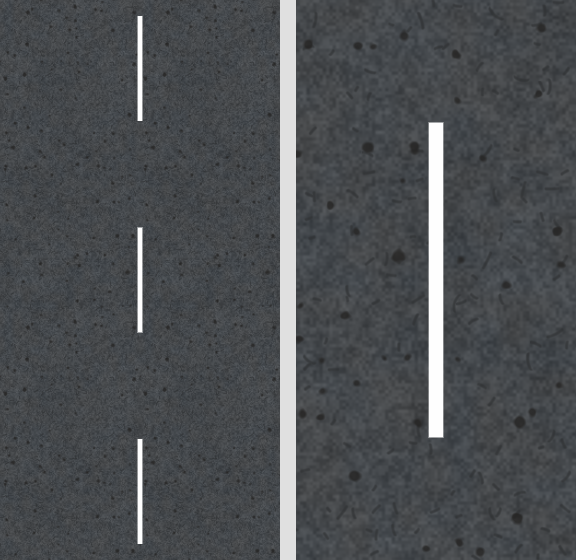
Left, the full canvas; right, a detail of the centre.
Write a Shadertoy shader that draws this pattern.

```glsl
// Dark asphalt road seen from above, with three white dashes down its centre.
// Asphalt is layered, tileable value noise plus hashed pits and short curved
// cracks; the dashes are a repeated box distance. Unit: one canvas width.

const vec2  DASH_HALF   = vec2(0.0088, 0.1875);
const float DASH_PERIOD = 0.7552;
const vec2  TILE        = vec2(0.5, 1.125);   // asphalt repeat; grids use multiples of 8
const vec3  PAINT       = vec3(0.995);
const vec3  ASPHALT     = vec3(0.273, 0.286, 0.299);
const vec3  PIT_COLOUR  = vec3(0.135, 0.130, 0.125);
const vec3  CRACK_COLOUR = vec3(0.185, 0.193, 0.200);
const float GRAIN       = 0.075;
const float GRIT        = 0.050;
const float MOTTLE      = 0.028;
const float BROAD       = 0.018;
const float SEAM_HEIGHT = 0.927;
const float SEAM_DEPTH  = 0.010;

float hash(vec2 p) {
    vec3 q = fract(vec3(p.xyx) * 0.1031);
    q += dot(q, q.yzx + 33.33);
    return fract((q.x + q.y) * q.z);
}

// Hash of a lattice cell, wrapped so the asphalt tiles
float cellHash(vec2 cell, float freq, float seed) {
    return hash(mod(cell, TILE * freq) + seed * 17.3);
}

float noise(vec2 p, float freq, float seed) {
    vec2 cell = floor(p * freq), f = fract(p * freq);
    f = f * f * (3.0 - 2.0 * f);
    float low  = mix(cellHash(cell, freq, seed),
                     cellHash(cell + vec2(1, 0), freq, seed), f.x);
    float high = mix(cellHash(cell + vec2(0, 1), freq, seed),
                     cellHash(cell + vec2(1, 1), freq, seed), f.x);
    return mix(low, high, f.y) - 0.5;
}

// Offset from a jittered point inside the cell, in canvas widths
vec2 markOffset(vec2 p, vec2 cell, float freq, float seed) {
    vec2 jitter = vec2(cellHash(cell, freq, seed + 1.0),
                       cellHash(cell, freq, seed + 2.0));
    return (p * freq - cell - mix(vec2(0.25), vec2(0.75), jitter)) / freq;
}

// Small ragged dark holes
float pits(vec2 p, float freq, float density, float radius, float seed, float px) {
    vec2 cell = floor(p * freq);
    vec2 d = markOffset(p, cell, freq, seed);
    float size = radius * mix(0.5, 1.0, cellHash(cell, freq, seed + 3.0));
    float dist = length(d) + 0.004 * noise(p, 160.0, seed) - size;
    float present = step(cellHash(cell, freq, seed), density);
    return present * (1.0 - smoothstep(-px, px + 0.002, dist));
}

// Short bent hairlines at random angles
float cracks(vec2 p, float freq, float density, float seed, float px) {
    vec2 cell = floor(p * freq);
    vec2 d = markOffset(p, cell, freq, seed);
    float angle = 3.14159 * cellHash(cell, freq, seed + 3.0);
    float c = cos(angle), s = sin(angle);
    d = vec2(c * d.x + s * d.y, c * d.y - s * d.x);
    d.y += 60.0 * (cellHash(cell, freq, seed + 4.0) - 0.5) * d.x * d.x;
    float halfLength = mix(0.08, 0.24, cellHash(cell, freq, seed + 5.0)) / freq;
    float dist = length(vec2(max(abs(d.x) - halfLength, 0.0), d.y)) - 0.0009;
    float present = step(cellHash(cell, freq, seed), density);
    return present * (1.0 - smoothstep(-px * 0.5, px * 0.5 + 0.0016, dist));
}

vec3 asphalt(vec2 p, float px) {
    // Tone, from fine grain to broad patches
    float tone = GRAIN * noise(p, 256.0, 1.0)
               + GRIT * noise(p, 120.0, 2.0)
               + MOTTLE * noise(p, 48.0, 3.0)
               + BROAD * noise(p, 8.0, 4.0);
    float seam = (p.y - SEAM_HEIGHT) / 0.025;
    tone -= SEAM_DEPTH * exp(-seam * seam);
    vec3 colour = ASPHALT + tone;
    colour += vec3(0.012, 0.0, -0.012) * noise(p, 32.0, 5.0);

    // Wear
    float crack = max(cracks(p, 24.0, 0.35, 11.0, px),
                      cracks(p + 0.013, 40.0, 0.28, 23.0, px));
    float pit = max(pits(p, 16.0, 0.20, 0.0065, 37.0, px),
                    pits(p + 0.021, 32.0, 0.13, 0.0040, 51.0, px));
    colour = mix(colour, CRACK_COLOUR, 0.65 * crack);
    return mix(colour, PIT_COLOUR, 0.75 * pit);
}

// Coverage of the dashed centre line
float dashes(vec2 p, float px) {
    p.y = (fract(p.y / DASH_PERIOD + 0.5) - 0.5) * DASH_PERIOD;
    vec2 d = abs(p) - DASH_HALF;
    return 1.0 - smoothstep(-0.5 * px, 0.5 * px, max(d.x, d.y));
}

void mainImage(out vec4 fragColor, in vec2 fragCoord) {
    float px = 1.0 / iResolution.x;
    vec2 p = fragCoord * px;
    vec2 centre = 0.5 * iResolution.xy * px;
    vec3 colour = mix(asphalt(p, px), PAINT, dashes(p - centre, px));
    fragColor = vec4(colour, 1.0);
}
```
